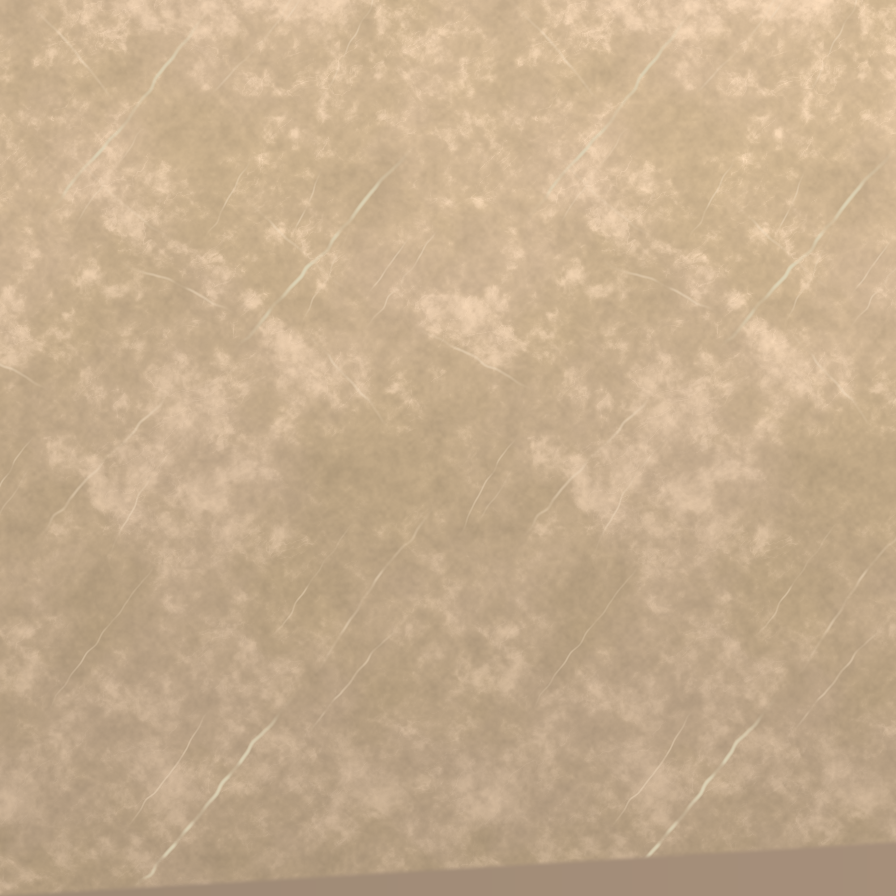
Give the GLSL for this texture, as a three.js fragment shader.

```glsl
// Beige polished marble: faint diagonal clouds, ragged mineral flecks, crackle
// and thin broken veins. Sheared periodic noise repeats the slab sideways, and
// a slanted light gradient and a dull lower border finish the surface.
varying vec2 vUv;

const float SLAB = 0.54; // width of one repeat

float hash(vec2 p) {
  vec3 h = fract(vec3(p.xyx) * 0.1031);
  h += dot(h, h.yzx + 33.33);
  return fract((h.x + h.y) * h.z);
}

// Value noise whose lattice repeats along x.
float noise(vec2 p, float period) {
  vec2 i = floor(p);
  vec2 f = fract(p);
  f = f * f * (3.0 - 2.0 * f);
  float x0 = mod(i.x, period);
  float x1 = mod(i.x + 1.0, period);
  float low = mix(hash(vec2(x0, i.y)), hash(vec2(x1, i.y)), f.x);
  float high = mix(hash(vec2(x0, i.y + 1.0)), hash(vec2(x1, i.y + 1.0)), f.x);
  return mix(low, high, f.y);
}

float fbm(vec2 p, vec2 freq) {
  float sum = 0.0;
  float amp = 0.42;
  for (int i = 0; i < 5; i++) {
    sum += amp * noise(p * freq + vec2(0.37, 17.3) * float(i + 1), freq.x);
    freq *= 2.0;
    amp *= 0.6;
  }
  return sum;
}

// Slab coordinates, sheared so that features lean along a diagonal.
vec2 lean(vec2 p, float shear) {
  return vec2((p.x + shear * p.y) / SLAB, p.y / SLAB);
}

// A tapered, broken, nearly straight crack that recurs on every slab.
float vein(vec2 p, vec2 center, float angle, float halfLength, float width) {
  vec2 d = p - center;
  d.x = mod(d.x + 0.5 * SLAB, SLAB) - 0.5 * SLAB;
  float c = cos(angle);
  float s = sin(angle);
  d = vec2(c * d.x + s * d.y, c * d.y - s * d.x);
  float seed = center.x * 91.0;
  d.y += 0.010 * (noise(vec2(d.x * 12.0 + 40.0, seed), 512.0) - 0.5);
  d.y += 0.004 * (noise(vec2(d.x * 70.0 + 90.0, seed), 512.0) - 0.5);
  float taper = 1.0 - smoothstep(0.3, 1.0, abs(d.x) / halfLength);
  float broken = smoothstep(0.15, 0.8, noise(vec2(d.x * 60.0 + 70.0, seed + 5.0), 512.0));
  return taper * (0.2 + 0.8 * broken) * (1.0 - smoothstep(0.0, width, abs(d.y)));
}

void main() {
  vec2 p = vUv;
  float crisp = mix(0.6, 1.0, smoothstep(0.25, 0.8, p.y));

  // Broad clouds leaning both ways
  vec2 slab = lean(p, 0.0);
  vec2 falling = lean(p, 0.8);
  vec2 rising = lean(p, -0.7);
  vec2 warp = vec2(fbm(falling, vec2(7.0)), fbm(rising, vec2(8.0))) - 0.48;
  float broad = fbm(falling + 0.12 * warp, vec2(4.0, 3.0));
  float streak = fbm(rising + 0.1 * warp, vec2(5.0, 2.0));
  float cloud = smoothstep(0.3, 0.66, 0.55 * broad + 0.45 * streak);

  // Ragged flecks crowd into the clouds
  float rough = fbm(slab + 0.08 * warp, vec2(13.0));
  float mottle = fbm(slab + 0.03 * warp.yx, vec2(34.0));
  float crowd = 0.4 * broad + 0.35 * rough + 0.25 * mottle;
  float patches = smoothstep(0.48, 0.61, crowd);
  float flecks = smoothstep(0.5, 0.68, 0.25 * broad + 0.25 * rough + 0.5 * mottle);

  // Fine crackle inside the patches
  float ridge = abs(fbm(rising + 0.1 * warp, vec2(9.0, 7.0)) - 0.48);
  float crackle = (1.0 - smoothstep(0.0, 0.02, ridge)) * smoothstep(0.42, 0.56, crowd);

  // Long rising veins, a few of them mineral green
  float pale = 0.0;
  float mineral = 0.0;
  for (int i = 0; i < 7; i++) {
    float n = float(i);
    vec2 center = vec2(hash(vec2(n, 3.0)) * SLAB, fract(n * 0.618 + 0.25));
    float size = hash(vec2(n, 8.0));
    float angle = 0.92 + 0.12 * (hash(vec2(n, 5.0)) - 0.5);
    float line = vein(p, center, angle, 0.09 + 0.08 * size, 0.002 + 0.0015 * size);
    pale = max(pale, line * (0.5 + 0.5 * size));
    mineral = max(mineral, line * step(0.6, size));
  }
  // Hairline scratches, steeper near the top
  for (int i = 0; i < 14; i++) {
    float n = float(i) + 60.0;
    vec2 center = vec2(hash(vec2(n, 3.0)), sqrt(hash(vec2(n, 9.0))));
    center.x *= SLAB;
    float angle = 0.92 + 0.28 * center.y * hash(vec2(n, 5.0));
    float reach = 0.03 + 0.09 * hash(vec2(n, 6.0));
    pale = max(pale, 0.55 * vein(p, center, angle, reach, 0.0018));
  }
  // Short falling veins
  for (int i = 0; i < 6; i++) {
    float n = float(i) + 30.0;
    vec2 center = vec2(hash(vec2(n, 2.0)) * SLAB, 0.56 + 0.42 * hash(vec2(n, 7.0)));
    float angle = -0.65 + 0.4 * (hash(vec2(n, 4.0)) - 0.5);
    pale = max(pale, 0.6 * vein(p, center, angle, 0.08, 0.0026));
  }

  // Stone colours
  vec3 cream = vec3(0.915, 0.805, 0.69);
  vec3 color = mix(vec3(0.765, 0.668, 0.535), vec3(0.815, 0.71, 0.59), cloud);
  color = mix(color, cream, 0.36 * patches * crisp);
  color = mix(color, cream, 0.36 * flecks * crisp);
  color = mix(color, cream, 0.35 * crackle * crisp);
  color *= 1.0 + 0.13 * (rough - 0.48) + 0.13 * (mottle - 0.48);
  color *= 0.98 + 0.04 * noise(p * 210.0, 512.0);

  // Light falls from the upper right
  color *= 0.89 + 0.15 * smoothstep(0.0, 0.9, p.y) + 0.06 * (p.x - 0.5) * p.y;
  color = mix(color, vec3(0.94, 0.86, 0.75), 0.8 * pale);
  color = mix(color, vec3(0.82, 0.83, 0.71), 0.5 * mineral);

  // Dull border below a slightly tilted edge
  float border = 1.0 - smoothstep(-0.004, 0.004, p.y - 0.06 * p.x);
  vec3 dull = mix(vec3(0.62, 0.54, 0.46), vec3(0.65, 0.56, 0.48), p.x);
  gl_FragColor = vec4(mix(color, dull, border), 1.0);
}
```
